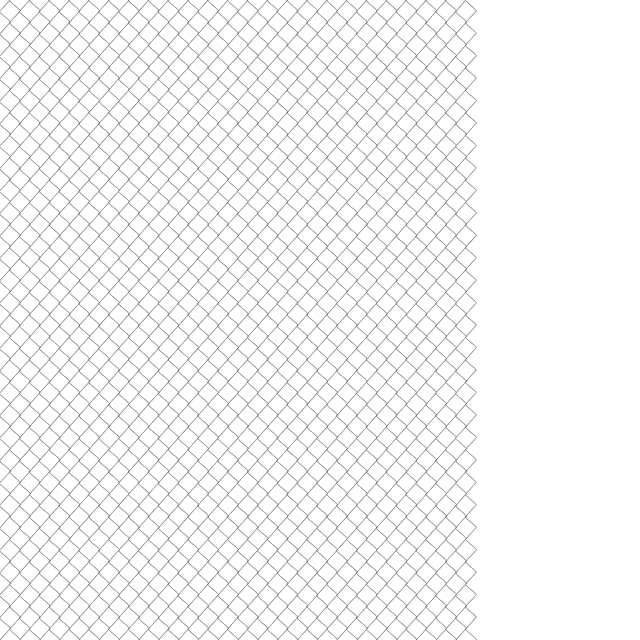
Write a WebGL 1 fragment shader that draws this pattern.

```glsl
precision highp float;

uniform vec2 u_resolution;

const float PI = 3.14159265;
const float MESH_COLUMNS = 24.0;   // diamonds across the panel
const float MESH_ROWS = 28.5;      // diamonds down the canvas
const float PANEL_WIDTH = 0.7435;  // the rest of the canvas stays bare
const float WIRE_WIDTH = 0.00094;
const float HOOK_OVERLAP = 1.07;   // reach of a bend past its neighbour
const float HOOK_SKEW = 0.022;     // vertical offset of interlocked bends
const float WIRE_BOW = 0.035;
const float WOBBLE = 0.018;
const float TONE_VARIATION = 0.045;
const vec3 WIRE_COLOR = vec3(0.375, 0.395, 0.405);
const vec3 BACKGROUND = vec3(1.0);

// Slow irregularity from layered sines, about -1 to 1.
float irregularity(vec2 p) {
  return 0.5 * sin(p.x * 2.17 + p.y * 1.31)
       + 0.3 * sin(p.x * 4.73 - p.y * 2.89)
       + 0.2 * sin(p.x * 1.37 + p.y * 5.41);
}

// Horizontal position of one zigzag wire, in wire spacings.
float wireCenter(float wire, float row) {
  float side = 1.0 - 2.0 * mod(wire, 2.0);
  float skewedRow = row + side * HOOK_SKEW * cos(2.0 * PI * row);
  float zigzag = side * (4.0 * abs(fract(skewedRow) - 0.5) - 1.0);
  zigzag = 1.1 * zigzag + WIRE_BOW * sin(PI * zigzag);
  zigzag = clamp(zigzag, -HOOK_OVERLAP, HOOK_OVERLAP);
  return wire + 0.5 + 0.5 * zigzag + WOBBLE * irregularity(vec2(wire, row));
}

// Share of a pixel covered by one wire.
float wireCoverage(float wire, vec2 p, float spacing, float pixel) {
  float step = 0.01;
  float slope = (wireCenter(wire, p.y + step) - wireCenter(wire, p.y - step))
              / (2.0 * step) * spacing * MESH_ROWS;
  float dist = abs(p.x - wireCenter(wire, p.y)) * spacing
             / sqrt(1.0 + slope * slope);
  float overlap = 0.5 * (WIRE_WIDTH + pixel) - dist;
  return clamp(overlap, 0.0, min(WIRE_WIDTH, pixel)) / pixel;
}

void main() {
  vec2 uv = gl_FragCoord.xy / u_resolution;
  float pixel = 1.0 / min(u_resolution.x, u_resolution.y);
  float wireCount = 2.0 * MESH_COLUMNS;
  float spacing = PANEL_WIDTH / wireCount;
  vec2 p = vec2(uv.x / spacing, (1.0 - uv.y) * MESH_ROWS);

  // Neighbouring wires interlock, so each pixel checks three of them.
  vec3 color = BACKGROUND;
  for (int i = -1; i <= 1; i++) {
    float wire = floor(p.x) + float(i);
    if (wire >= 0.0 && wire < wireCount) {
      float tone = TONE_VARIATION * irregularity(vec2(wire * 1.7, p.y * 2.3));
      float coverage = wireCoverage(wire, p, spacing, pixel);
      color = mix(color, WIRE_COLOR + tone, coverage);
    }
  }
  gl_FragColor = vec4(color, 1.0);
}
```
